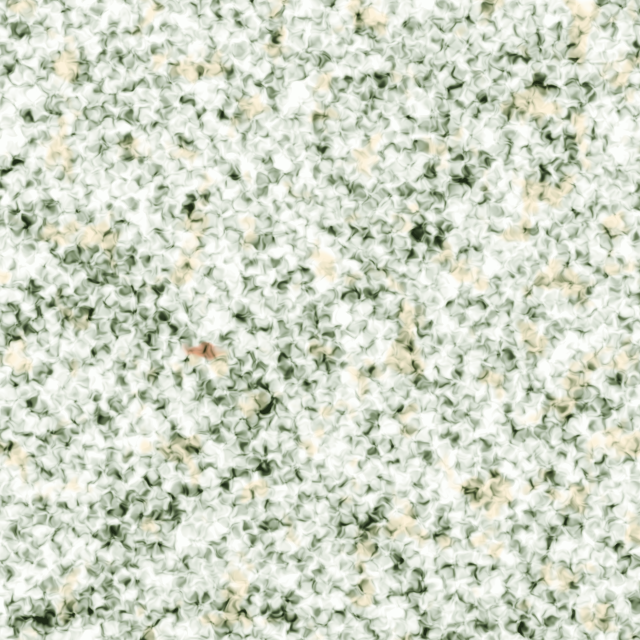
This texture is drawn by a Shadertoy shader. Its source:

```glsl
// Pale green-white granite: layered gradient noise gives a bell-shaped "density"
// of dark mineral, raised along a few soft diagonal veins, then sent through
// a colour ramp. Faint beige patches and one rusty fleck are laid on top.

const int OCTAVES = 6;
const int VEINS = 4;
const int STOPS = 8;

float hash(vec2 cell) {
    vec3 q = fract(cell.xyx * 0.1031);
    q += dot(q, q.yzx + 33.33);
    return fract((q.x + q.y) * q.z);
}

// Slope of a random unit gradient at a lattice corner.
float cornerSlope(vec2 cell, vec2 corner, vec2 local) {
    float angle = 6.28318 * hash(cell + corner);
    return dot(vec2(cos(angle), sin(angle)), local - corner);
}

// Gradient noise scaled to a standard deviation of about one.
float gradientNoise(vec2 p) {
    const float UNIT_DEVIATION = 4.64;
    vec2 cell = floor(p), local = fract(p);
    vec2 fade = local * local * local * (local * (local * 6.0 - 15.0) + 10.0);
    float low = mix(cornerSlope(cell, vec2(0, 0), local),
                    cornerSlope(cell, vec2(1, 0), local), fade.x);
    float high = mix(cornerSlope(cell, vec2(0, 1), local),
                     cornerSlope(cell, vec2(1, 1), local), fade.x);
    return UNIT_DEVIATION * mix(low, high, fade.y);
}

vec2 noisePair(vec2 p) {
    return vec2(gradientNoise(p + 17.3), gradientNoise(p + 61.8));
}

vec2 rotate(vec2 p, float angle) {
    float c = cos(angle), s = sin(angle);
    return vec2(c * p.x - s * p.y, s * p.x + c * p.y);
}

// Mineral grains: octaves turned against each other to hide the lattice.
float grainDensity(vec2 p) {
    const float frequency[OCTAVES] = float[](5.0, 11.0, 22.0, 42.0, 82.0, 155.0);
    const float weight[OCTAVES] = float[](0.16, 0.22, 0.36, 0.64, 0.54, 0.28);
    float density = 0.0;
    for (int i = 0; i < OCTAVES; i++) {
        float turn = 0.5 + 1.1 * float(i);
        vec2 q = rotate(p, turn) * frequency[i] + 37.0 * float(i + 1);
        density += weight[i] * gradientNoise(q);
    }
    return density;
}

float segmentDistance(vec2 p, vec2 a, vec2 b) {
    vec2 along = b - a;
    float t = clamp(dot(p - a, along) / dot(along, along), 0.0, 1.0);
    return length(p - a - along * t);
}

// Soft bands where dark mineral gathers.
float veinDensity(vec2 p) {
    const vec4 ends[VEINS] = vec4[](
        vec4(0.08, 0.00, 0.57, 0.58), vec4(0.00, 0.72, 0.71, 0.02),
        vec4(0.62, 0.62, 0.90, 0.92), vec4(0.00, 0.47, 0.09, 0.51));
    const float width[VEINS] = float[](0.045, 0.028, 0.030, 0.032);
    float density = 0.0;
    for (int i = 0; i < VEINS; i++) {
        float d = segmentDistance(p, ends[i].xy, ends[i].zw) / width[i];
        density = max(density, exp(-d * d));
    }
    return density;
}

// Ramp from white feldspar to nearly black green.
vec3 stoneColor(float density) {
    const float level[STOPS] = float[](-1.8, -0.79, 0.18, 0.82, 1.4, 1.88, 2.4, 3.1);
    const vec3 tone[STOPS] = vec3[](
        vec3(0.99, 0.995, 0.985), vec3(0.94, 0.95, 0.92),
        vec3(0.85, 0.88, 0.83), vec3(0.74, 0.78, 0.71),
        vec3(0.60, 0.66, 0.55), vec3(0.44, 0.51, 0.37),
        vec3(0.27, 0.33, 0.22), vec3(0.12, 0.17, 0.09));
    vec3 color = tone[0];
    for (int i = 1; i < STOPS; i++) {
        float t = (density - level[i - 1]) / (level[i] - level[i - 1]);
        color = mix(color, tone[i], clamp(t, 0.0, 1.0));
    }
    return color;
}

void mainImage(out vec4 fragColor, in vec2 fragCoord) {
    const vec3 BEIGE_TINT = vec3(1.0, 0.955, 0.87);
    const vec3 RUST_TINT = vec3(0.93, 0.70, 0.60);
    const float VEIN_STRENGTH = 0.9;
    const float VEIN_MEAN = 0.13;
    vec2 p = fragCoord / iResolution.y;

    // Grains with ragged outlines, gathered by wandering veins
    vec2 ragged = p + 0.0022 * noisePair(p * 60.0);
    vec2 wandering = p + 0.014 * noisePair(p * 8.0);
    float density = grainDensity(ragged)
                  + VEIN_STRENGTH * veinDensity(wandering) - VEIN_MEAN;
    vec3 color = stoneColor(density);

    // Beige patches, more common toward the right
    float warmth = gradientNoise(p * 15.0 + 5.0) + 0.4 * gradientNoise(p * 48.0);
    float beige = smoothstep(0.8, 2.2, warmth + 0.5 * (p.x - 0.5));
    color *= mix(vec3(1.0), BEIGE_TINT, beige);

    // Rusty fleck
    vec2 fleck = (ragged - vec2(0.317, 0.452)) / vec2(0.034, 0.014);
    float rust = 1.0 - smoothstep(0.4, 1.1, length(fleck));
    color = mix(color, color * RUST_TINT, rust);

    fragColor = vec4(color, 1.0);
}
```
